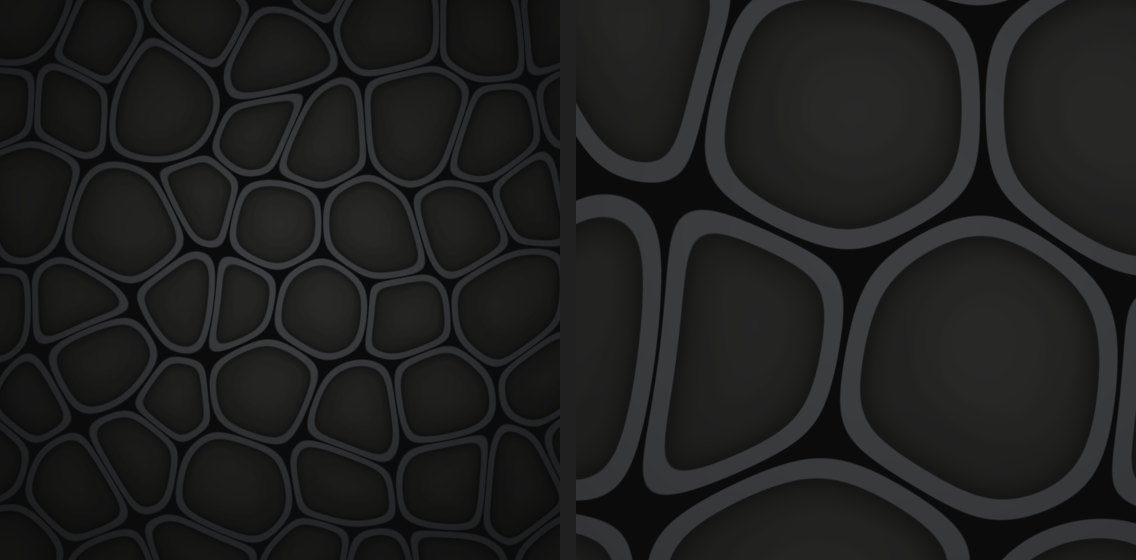
Left, the full canvas; right, a detail of the centre.
This pattern is drawn by a WebGL 1 fragment shader. Its source:

```glsl
precision highp float;
// Dark rounded paving stones with pale rims and black gaps between them.
// Stones are cells of a weighted Voronoi diagram; a soft minimum over the
// edge distances rounds the corners, and a central glow lights the wall.

uniform vec2 u_resolution;

const float STONES_ACROSS = 6.3;
const float JITTER = 0.66;
const float WEIGHT_RANGE = 0.24;
const float GAP = 0.006;
const float RIM_WIDTH = 0.066;

const vec3 GAP_COLOR = vec3(0.045, 0.045, 0.047);
const vec3 RIM_COLOR = vec3(0.228, 0.234, 0.242);
const vec3 STONE_COLOR = vec3(0.143, 0.143, 0.140);

vec3 hash3(vec2 p) {
  vec3 q = vec3(dot(p, vec2(127.1, 311.7)),
                dot(p, vec2(269.5, 183.3)),
                dot(p, vec2(419.2, 371.9)));
  return fract(sin(q) * 43758.545);
}

// Site of a grid cell: xy is its position, z its weight. Odd rows are shifted.
vec3 stoneSite(vec2 cell) {
  vec3 h = hash3(cell);
  vec2 shift = vec2(0.5 * mod(cell.y, 2.0), 0.0);
  return vec3(cell + shift + 0.5 + JITTER * (h.xy - 0.5), WEIGHT_RANGE * h.z);
}

float powerDistance(vec2 p, vec3 site) {
  vec2 d = p - site.xy;
  return dot(d, d) - site.z;
}

vec3 owningSite(vec2 p) {
  vec2 base = floor(p);
  vec3 best = vec3(0.0);
  float bestPower = 100.0;
  for (int j = -2; j <= 2; j++) {
    for (int i = -2; i <= 2; i++) {
      vec3 site = stoneSite(base + vec2(float(i), float(j)));
      float power = powerDistance(p, site);
      if (power < bestPower) {
        bestPower = power;
        best = site;
      }
    }
  }
  return best;
}

// Rounded distance to the border of the stone, positive inside.
float borderDistance(vec2 p, vec3 owner, float roundness) {
  vec2 base = floor(p);
  float ownPower = powerDistance(p, owner);
  float sum = 0.0;
  for (int j = -2; j <= 2; j++) {
    for (int i = -2; i <= 2; i++) {
      vec3 site = stoneSite(base + vec2(float(i), float(j)));
      float separation = length(site.xy - owner.xy);
      if (separation > 0.001) {
        float edge = 0.5 * (powerDistance(p, site) - ownPower) / separation;
        sum += exp(-edge / roundness);
      }
    }
  }
  return -roundness * log(sum);
}

// Soft shadow inside the rim, then faint stepped facets towards the middle.
float stoneShade(float depth, vec2 offset, vec3 seed) {
  float angle = 6.2832 * seed.x;
  float tilt = dot(offset, vec2(cos(angle), 0.6 + 0.4 * seed.y));
  float facet = depth + 0.16 * tilt;
  float shade = 0.60 + 0.20 * smoothstep(0.0, 0.055, depth);
  shade += 0.09 * smoothstep(0.045, 0.10, depth);
  shade += 0.06 * smoothstep(0.12, 0.15, facet);
  shade += 0.05 * smoothstep(0.21, 0.235, facet);
  return shade + 0.10 * smoothstep(0.05, 0.40, facet);
}

float centralGlow(vec2 uv) {
  return 1.04 - 0.57 * smoothstep(0.0, 0.74, length(uv - vec2(0.52, 0.54)));
}

void main() {
  float side = min(u_resolution.x, u_resolution.y);
  vec2 uv = gl_FragCoord.xy / u_resolution;
  vec2 p = gl_FragCoord.xy / side * STONES_ACROSS + vec2(11.3, 4.6);
  p += 0.05 * sin(p.yx * 2.3 + vec2(0.0, 1.7));
  float blur = STONES_ACROSS / side;

  vec3 site = owningSite(p);
  float roundness = mix(0.05, 0.095, site.z / WEIGHT_RANGE);
  float border = borderDistance(p, site, roundness);
  float depth = border - GAP - RIM_WIDTH;

  // Layers from back to front: gap, rim, stone face.
  float glow = centralGlow(uv);
  float shade = stoneShade(depth, p - site.xy, hash3(site.xy));
  vec3 color = mix(GAP_COLOR, RIM_COLOR * glow,
                   smoothstep(-blur, blur, border - GAP));
  color = mix(color, STONE_COLOR * shade * glow,
              smoothstep(-blur, blur, depth));
  gl_FragColor = vec4(color, 1.0);
}
```
